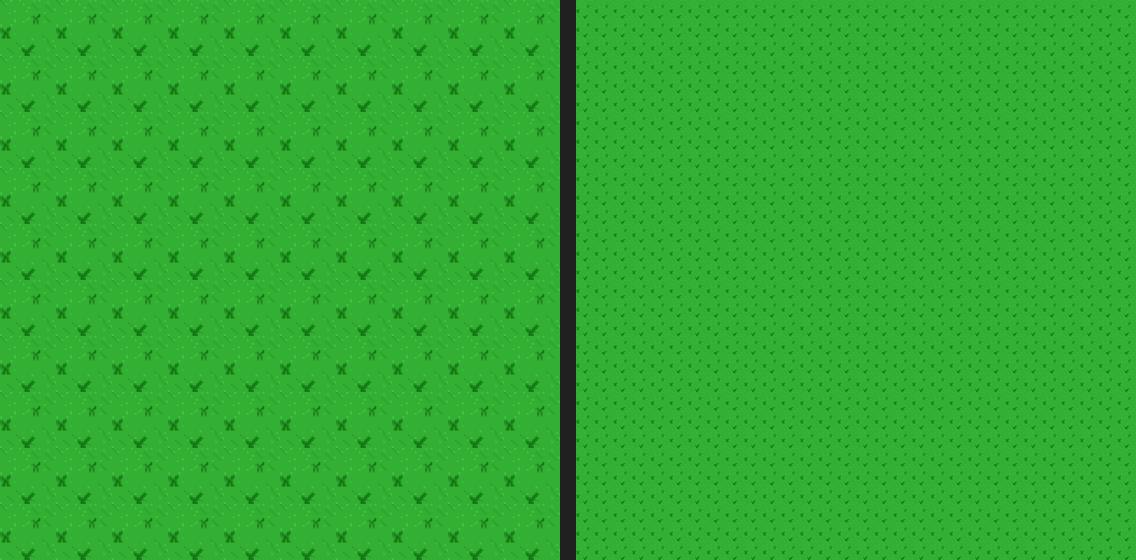
Left, the tile; right, the same tile 3 across and 3 down.
This texture is drawn by a WebGL 1 fragment shader. Its source:

```glsl
precision highp float;
// Green lawn in pixel-art style: three dark grass tufts per tile, pale specks and faint diagonal dashes.

uniform vec2 u_resolution;

const float REPEATS = 10.0;        // tiles across and down
const float TEXELS = 32.0;         // texels along one tile side
const float SPECK_BOX = 4.0;       // texels per speck box
const float SPECK_CHANCE = 0.46;
const float DASH_BOX = 8.0;        // texels per dash box
const float DASH_CHANCE = 0.42;
const float DASH_LENGTH = 4.0;

const vec3 GRASS = vec3(0.20, 0.69, 0.20);
const vec3 SPECK = vec3(0.28, 0.80, 0.28);
const vec3 DASH = vec3(0.165, 0.625, 0.165);
const vec3 BLADE = vec3(0.14, 0.57, 0.14);
const vec3 BLADE_DEEP = vec3(0.075, 0.48, 0.075);

float hash(vec2 p) {
  return fract(sin(dot(p, vec2(12.9898, 78.233))) * 43758.5453);
}

vec2 hash2(vec2 p) {
  return vec2(hash(p + 3.7), hash(p + 19.1));
}

float segment(vec2 p, vec2 a, vec2 b) {
  vec2 ab = b - a;
  return length(p - a - ab * clamp(dot(p - a, ab) / dot(ab, ab), 0.0, 1.0));
}

// Offset from a centre, wrapped around the tile.
vec2 wrapped(vec2 p, vec2 centre) {
  return mod(p - centre + 0.5 * TEXELS, TEXELS) - 0.5 * TEXELS;
}

// Two blades rising from a root, with two short stems below it.
float tuft(vec2 p, vec2 root, vec2 leftTip, vec2 rightTip, vec2 stem, float radius) {
  float blades = min(segment(p, root, leftTip), segment(p, root, rightTip));
  float stems = min(segment(p, root, root + stem),
                    segment(p, root, root + stem * vec2(-1.0, 1.0)));
  return min(blades, stems) - radius;
}

// Colour of one texel; y runs downwards.
vec3 texelColour(vec2 texel) {
  texel = mod(texel, TEXELS);
  vec3 colour = GRASS;

  // Faint diagonal dashes
  vec2 dashBox = floor(texel / DASH_BOX);
  vec2 start = floor(hash2(dashBox + 41.0) * (DASH_BOX - DASH_LENGTH + 1.0));
  vec2 along = texel - dashBox * DASH_BOX - start;
  if (hash(dashBox + 7.3) < DASH_CHANCE && abs(along.x - along.y) < 0.5
      && along.x > -0.5 && along.x < DASH_LENGTH - 0.5) colour = DASH;

  // Pale specks of uneven brightness
  vec2 speckBox = floor(texel / SPECK_BOX);
  vec2 speck = speckBox * SPECK_BOX + floor(hash2(speckBox) * SPECK_BOX);
  if (hash(speckBox + 11.9) < SPECK_CHANCE && distance(texel, speck) < 0.5)
    colour = mix(GRASS, SPECK, 0.55 + 0.45 * hash(speckBox + 29.0));

  // Small, middle and large tuft
  vec2 p = texel + 0.5;
  float d = tuft(wrapped(p, vec2(20.6, 10.6)), vec2(0.0, 0.0),
                 vec2(-2.0, -0.9), vec2(2.1, -2.2), vec2(1.1, 2.2), 0.75);
  d = min(d, tuft(wrapped(p, vec2(3.2, 19.0)), vec2(0.0, 0.2),
                  vec2(-2.2, -1.7), vec2(2.3, -2.6), vec2(1.6, 2.2), 0.95));
  d = min(d, tuft(wrapped(p, vec2(15.7, 29.2)), vec2(-0.4, 1.2),
                  vec2(-2.5, -0.9), vec2(2.8, -2.6), vec2(0.4, 0.6), 1.2));
  if (d < 0.0) {
    bool deep = d < -0.55 || hash(texel + 5.1) < 0.22;
    colour = deep ? BLADE_DEEP : BLADE;
  }
  return colour;
}

void main() {
  vec2 uv = gl_FragCoord.xy / u_resolution;
  uv.y = 1.0 - uv.y;
  vec2 p = uv * REPEATS * TEXELS - 0.5;

  // Blend neighbouring texels over about one screen pixel.
  vec2 base = floor(p);
  vec2 blur = clamp(REPEATS * TEXELS / u_resolution, 0.35, 1.0);
  vec2 w = clamp((p - base - 0.5) / blur + 0.5, 0.0, 1.0);
  vec3 upper = mix(texelColour(base), texelColour(base + vec2(1.0, 0.0)), w.x);
  vec3 lower = mix(texelColour(base + vec2(0.0, 1.0)), texelColour(base + 1.0), w.x);
  gl_FragColor = vec4(mix(upper, lower, w.y), 1.0);
}
```
